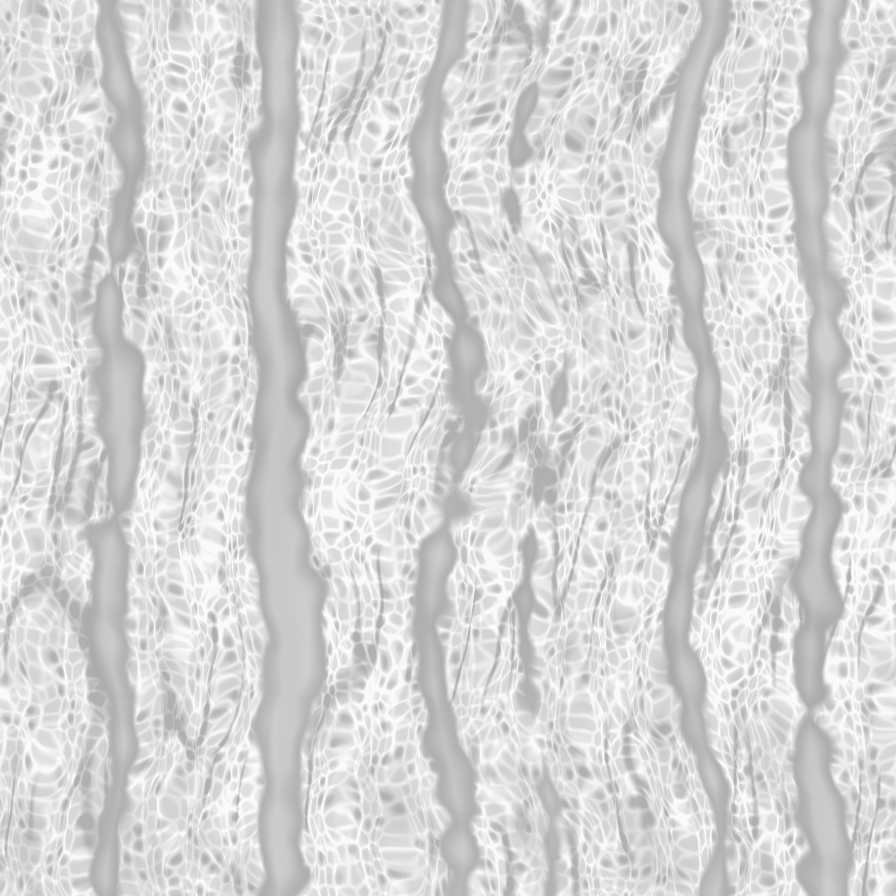
Give the GLSL for this texture map, as a WebGL 2 fragment shader.

```glsl
#version 300 es
precision highp float;

uniform vec2 u_resolution;
out vec4 fragColor;

const float TAU = 6.2831853;
const uint HASH_MUL = 1664525u;
const uint HASH_ADD = 1013904223u;

// Grooves between the bark plates: centres and half widths
const int GROOVES = 6;
const float CENTRE[GROOVES] = float[](0.125, 0.315, 0.495, 0.585, 0.775, 0.925);
const float HALF_WIDTH[GROOVES] = float[](0.017, 0.023, 0.014, 0.003, 0.021, 0.019);
const float LEAN = 0.011;
const float BEND = 0.008;
const float WIDTH_VARIATION = 0.22;
const float EDGE_WAVE = 0.003;
const float EDGE_SPUR = 0.018;

// Cell counts across the tile
const vec2 WEB_CELLS = vec2(78.0, 54.0);
const vec2 STRAND_CELLS = vec2(42.0, 17.0);
const vec2 SPUR_CELLS = vec2(20.0, 14.0);

// Grey levels
const float GROOVE_EDGE = 0.69;
const float GROOVE_FLOOR = 0.79;
const float PLATE = 0.845;
const float WEB_LIGHT = 0.105;
const float STRAND_LIGHT = 0.065;
const float RIDGE_LIGHT = 0.05;
const float PIT_DARK = 0.13;
const float FISSURE_DARK = 0.17;
const float BRIGHTEST = 0.98;

vec2 hash(vec2 cell) {
    uvec2 v = uvec2(cell) * HASH_MUL + HASH_ADD;
    v.x += v.y * HASH_MUL;
    v.y += v.x * HASH_MUL;
    v ^= v >> 16u;
    v.x += v.y * HASH_MUL;
    v.y += v.x * HASH_MUL;
    v ^= v >> 16u;
    return vec2(v >> 8u) / 16777216.0;
}

// Layered sines with whole frequencies up to maxFreq, unit variance
float waves(vec2 p, vec2 maxFreq, float seed) {
    float sum = 0.0;
    for (int i = 0; i < 9; i++) {
        vec2 key = vec2(float(i), seed);
        vec2 freq = round((hash(key) * 2.0 - 1.0) * maxFreq);
        float phase = hash(key + 64.0).x;
        sum += sin(TAU * (dot(freq, p) + phase));
    }
    return sum / sqrt(4.5);
}

// Wrapping cellular noise: centre distance, border gap, random id
vec3 cells(vec2 p, vec2 count, float seed) {
    vec2 q = p * count;
    vec2 base = floor(q);
    float nearest = 8.0, second = 8.0, id = 0.0;
    for (int y = -1; y <= 1; y++) {
        for (int x = -1; x <= 1; x++) {
            vec2 cell = base + vec2(x, y);
            vec2 rnd = hash(floor(mod(cell + 0.5, count)) + seed);
            float d = length(cell + 0.1 + 0.8 * rnd - q);
            if (d < nearest) {
                second = nearest;
                nearest = d;
                id = fract(rnd.x * 17.0 + rnd.y * 31.0);
            } else {
                second = min(second, d);
            }
        }
    }
    return vec3(nearest, second - nearest, id);
}

// Signed distance to the closest groove wall, negative inside
float grooveDistance(vec2 p) {
    float dist = 1.0;
    for (int i = 0; i < GROOVES; i++) {
        vec2 along = vec2(0.0, p.y);
        float seed = 200.0 + float(i);
        float x = p.x - CENTRE[i] + BEND * waves(along, vec2(1.0, 4.0), seed);
        float width = HALF_WIDTH[i] * (1.0 + WIDTH_VARIATION * waves(along, vec2(1.0, 5.0), seed + 20.0));
        dist = min(dist, abs(fract(x + 0.5) - 0.5) - width);
    }
    float spur = cells(p, SPUR_CELLS, 300.0).x - 0.42;
    return dist + EDGE_SPUR * spur + EDGE_WAVE * waves(p, vec2(18.0, 20.0), 3.0);
}

float plateShade(vec2 p) {
    vec2 warp = vec2(waves(p, vec2(20.0, 14.0), 5.0), waves(p, vec2(20.0, 14.0), 6.0));
    vec2 q = p + 0.004 * warp;
    vec3 web = cells(q, WEB_CELLS, 400.0);
    vec3 strand = cells(q, STRAND_CELLS, 500.0);
    float patches = waves(p, vec2(9.0, 7.0), 7.0);

    // Bright net of fibres
    float shade = PLATE + 0.012 * patches + 0.012 * waves(q, vec2(60.0, 9.0), 8.0);
    shade += WEB_LIGHT * (1.0 - smoothstep(0.0, 0.42, web.y)) * (0.85 + 0.15 * patches);
    shade += STRAND_LIGHT * (1.0 - smoothstep(0.0, 0.2, strand.y));
    float ridge = abs(waves(q, vec2(22.0, 4.0), 9.0));
    shade += RIDGE_LIGHT * (1.0 - smoothstep(0.0, 0.3, ridge));

    // Small pits and long fissures
    float pit = (1.0 - smoothstep(0.1, 0.5, web.x)) * smoothstep(0.5, 0.9, web.z);
    float hollow = (1.0 - smoothstep(0.1, 0.45, strand.x)) * smoothstep(0.7, 0.95, strand.z);
    shade -= PIT_DARK * max(pit, 0.8 * hollow);
    float line = abs(waves(p + 0.002 * warp, vec2(20.0, 4.0), 10.0));
    float broken = smoothstep(-0.3, 0.7, waves(p, vec2(7.0, 5.0), 11.0));
    shade -= FISSURE_DARK * broken * (1.0 - smoothstep(0.05, 0.42, line));
    return clamp(shade, GROOVE_EDGE, BRIGHTEST);
}

void main() {
    vec2 p = gl_FragCoord.xy / u_resolution;
    p.x += LEAN * waves(p, vec2(2.0, 3.0), 1.0);
    float dist = grooveDistance(p);

    // Groove floor, lighter in the middle and softly streaked
    float groove = mix(GROOVE_EDGE, GROOVE_FLOOR, smoothstep(0.002, 0.024, -dist));
    groove += 0.01 * waves(p, vec2(24.0, 3.0), 12.0);

    float shade = mix(groove, plateShade(p), smoothstep(-0.004, 0.006, dist));
    fragColor = vec4(vec3(shade), 1.0);
}
```
